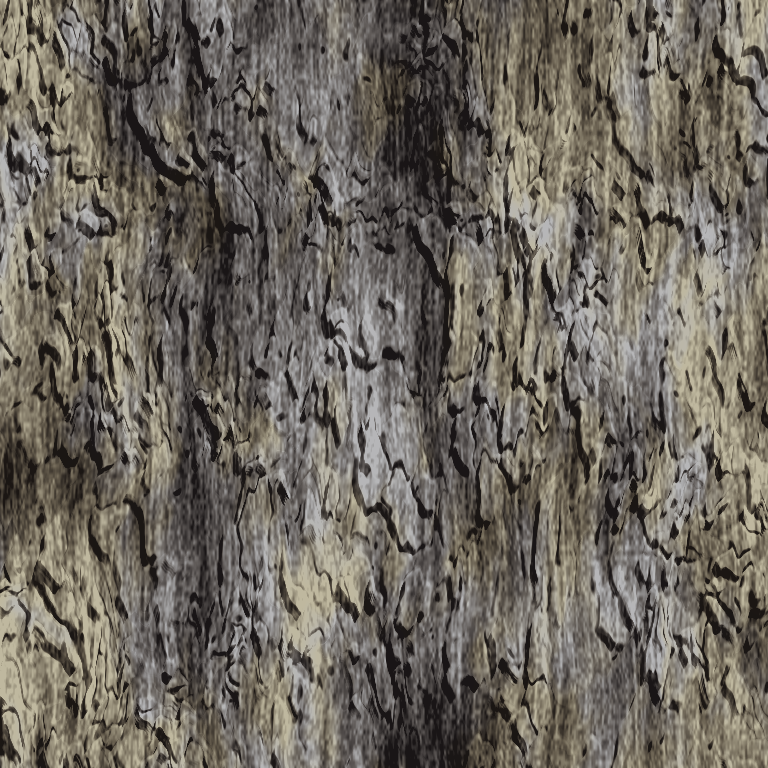
This texture is drawn by a WebGL 1 fragment shader. Its source:

```glsl
precision highp float;
// Weathered, flaking old wood: fibrous grey-brown plates with ragged shadowed edges.

uniform vec2 u_resolution;

const vec3 DARK = vec3(0.10, 0.085, 0.085);
const vec3 MIDDLE = vec3(0.39, 0.37, 0.35);
const vec3 PALE = vec3(0.69, 0.69, 0.675);
const vec3 WARM_TINT = vec3(1.04, 1.0, 0.88);
const vec3 COOL_TINT = vec3(0.99, 0.99, 1.02);
const vec2 LIGHT_STEP = vec2(0.0016, 0.0030);

float hash(vec2 p) {
  vec3 q = fract(p.xyx * 0.1031);
  q += dot(q, q.yzx + 33.33);
  return fract((q.x + q.y) * q.z);
}

float noise(vec2 p) {
  vec2 i = floor(p), f = fract(p);
  f = f * f * (3.0 - 2.0 * f);
  vec2 e = vec2(1.0, 0.0);
  return mix(mix(hash(i), hash(i + e.xy), f.x),
             mix(hash(i + e.yx), hash(i + e.xx), f.x), f.y);
}

float layeredNoise(vec2 p) {
  return 0.55 * noise(p) + 0.3 * noise(p * 2.1 + 7.3) + 0.15 * noise(p * 4.3 + 19.1);
}

// Soft elliptical patch
float blot(vec2 uv, vec2 centre, vec2 size) {
  vec2 d = (uv - centre) / size;
  return exp(-dot(d, d));
}

// Slow bends plus a fine sawtooth that splinters the flake ends
vec2 splinter(vec2 uv) {
  vec2 bend = vec2(noise(uv * vec2(11.0, 7.0)), noise(uv * vec2(9.0, 6.0) + 31.0)) - 0.5;
  float teeth = noise(uv * vec2(52.0, 9.0)) + 0.6 * noise(uv * vec2(130.0, 24.0)) - 0.8;
  float ripple = noise(uv * vec2(50.0, 45.0) + 5.0) - 0.5;
  return uv + bend * vec2(0.05, 0.12) + vec2(0.012 * ripple, 0.045 * teeth);
}

// Cellular plates: x = height with sunken rim, y = plate tone
vec2 flakes(vec2 p, float rim) {
  vec2 cell = floor(p);
  float nearest = 9.0, second = 9.0, id = 0.0;
  for (int j = -1; j <= 1; j++) {
    for (int i = -1; i <= 1; i++) {
      vec2 c = cell + vec2(float(i), float(j));
      float d = length(c + vec2(hash(c), hash(c + 57.3)) - p);
      if (d < nearest) {
        second = nearest;
        nearest = d;
        id = hash(c + 113.7);
      } else {
        second = min(second, d);
      }
    }
  }
  float edge = second - nearest;
  return vec2(id * id * smoothstep(0.0, rim, edge),
              mix(0.5, id, smoothstep(0.0, 0.1, edge)));
}

// Coarse, small and chipped plates stacked: x = height, y = tone
vec2 relief(vec2 uv, float chipping) {
  vec2 p = splinter(uv);
  return 0.42 * flakes(p * vec2(14.0, 6.0), 0.13)
       + 0.36 * flakes(p * vec2(30.0, 13.0) + 17.0, 0.22)
       + 0.30 * chipping * (flakes(p * vec2(62.0, 30.0) + 71.0, 0.35) - vec2(0.0, 0.5))
       - vec2(0.0, 0.39);
}

// Scattered worm holes
float holes(vec2 p) {
  vec2 c = floor(p);
  vec2 centre = 0.2 + 0.6 * vec2(hash(c + 211.0), hash(c + 223.0));
  float radius = 0.05 + 0.08 * hash(c + 239.0);
  float d = length((fract(p) - centre) * vec2(1.0, 0.75));
  return step(0.8, hash(c + 201.0)) * smoothstep(radius + 0.05, radius - 0.04, d);
}

// Vertical grain, slightly wavy
float fibres(vec2 uv) {
  float x = uv.x + 0.003 * sin(uv.y * 17.0 + uv.x * 21.0) + 0.001 * sin(uv.y * 43.0);
  return 0.30 * (noise(vec2(x * 95.0, uv.y * 9.0)) - 0.5)
       + 0.46 * (noise(vec2(x * 250.0, uv.y * 13.0)) - 0.5)
       + 0.46 * (noise(vec2(x * 400.0, uv.y * 150.0)) - 0.5);
}

// Broad light and dark weathering across the board
float weathering(vec2 uv) {
  float stripe = uv.x - 0.565 - 0.02 * sin(uv.y * 5.0 + 0.8);
  float band = exp(-stripe * stripe / 0.006) * (0.75 + 0.5 * smoothstep(0.5, 1.0, uv.y));
  return 0.72 * (layeredNoise(uv * vec2(11.0, 5.0) + 3.0) - 0.5)
       - 0.36 * band
       - 0.30 * blot(uv, vec2(0.18, 0.9), vec2(0.07, 0.14))
       - 0.16 * blot(uv, vec2(0.27, 0.66), vec2(0.12, 0.2))
       - 0.25 * blot(uv, vec2(0.2, 0.33), vec2(0.12, 0.06))
       + 0.20 * blot(uv, vec2(0.42, 0.28), vec2(0.1, 0.17))
       + 0.14 * blot(uv, vec2(0.88, 0.68), vec2(0.16, 0.28));
}

void main() {
  vec2 uv = gl_FragCoord.xy / u_resolution.y;

  // Plates shade the wood below them; rims facing the light turn pale
  float chipping = 0.3 + 0.9 * smoothstep(0.3, 0.65, noise(uv * vec2(7.0, 6.0) + 83.0));
  vec2 surface = relief(uv, chipping);
  float shadow = 0.0, rimLight = 0.0;
  for (int i = 1; i <= 4; i++) {
    float rise = relief(uv + LIGHT_STEP * float(i), chipping).x - surface.x;
    shadow = max(shadow, rise - 0.018 * float(i));
    if (i == 1) rimLight = clamp(-rise, 0.0, 0.25);
  }
  shadow = smoothstep(0.015, 0.21, shadow);

  vec2 ragged = splinter(uv);
  float bow = uv.x + 2.0 * pow(uv.y - 0.72, 2.0);
  float gouge = blot(vec2(bow, uv.y), vec2(0.762, 0.7), vec2(0.014, 0.07));
  float tone = 0.65 + weathering(mix(uv, ragged, 0.6)) + fibres(uv) + 0.65 * surface.y;
  tone += 0.8 * rimLight - 0.66 * shadow - 0.8 * gouge - 0.6 * holes(ragged * vec2(36.0, 26.0));
  tone = clamp(tone, 0.0, 1.05);

  vec3 colour = mix(mix(DARK, MIDDLE, min(tone * 2.0, 1.0)), PALE, max(tone * 2.0 - 1.0, 0.0));
  float sides = smoothstep(0.1, 0.35, abs(uv.x - 0.42));
  float warmth = layeredNoise(ragged * vec2(20.0, 9.0) + 41.0) + 0.2 * sides;
  colour *= mix(COOL_TINT, WARM_TINT, smoothstep(0.42, 0.8, warmth));
  gl_FragColor = vec4(colour, 1.0);
}
```
